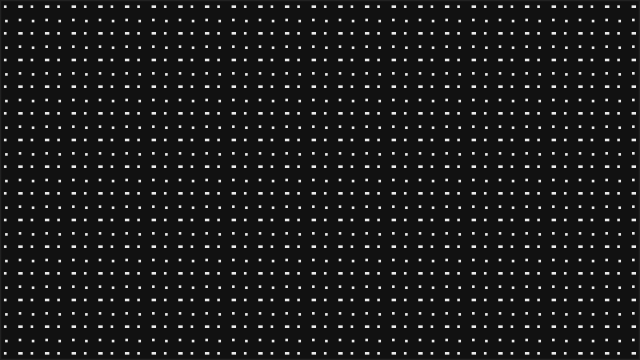
Give the GLSL for this pattern, as a WebGL 1 fragment shader.

```glsl
precision highp float;
// Near-black panel with a fine grid of pale dots and dashes, and a faint rim.

uniform vec2 u_resolution;

// Antialiased coverage of an axis-aligned box centred on the origin.
float boxCoverage(vec2 p, vec2 halfSize, float pixel) {
  vec2 cover = clamp((halfSize - abs(p)) / pixel + 0.5, 0.0, 1.0);
  return cover.x * cover.y;
}

void main() {
  // One unit is one repeat: 24 across, 13.5 down, counted from the top left.
  float pixel = 24.0 / u_resolution.x;
  vec2 size = u_resolution * pixel;
  vec2 p = vec2(gl_FragCoord.x, u_resolution.y - gl_FragCoord.y) * pixel;
  vec2 cell = fract(p);

  // Each repeat holds a dot and a dash above two slightly staggered dots.
  vec2 dot = vec2(0.049);
  float marks = boxCoverage(cell - vec2(0.197, 0.25), dot, pixel);
  marks = max(marks, boxCoverage(cell - vec2(0.768, 0.25), vec2(0.083, 0.049), pixel));
  marks = max(marks, boxCoverage(cell - vec2(0.75, 0.75), dot, pixel));
  marks = max(marks, boxCoverage(cell - vec2(0.24, 0.79), dot, pixel));

  // Thin rim around the whole panel.
  float rim = 1.0 - boxCoverage(p - 0.5 * size, 0.5 * size - 0.047, pixel);

  vec3 color = mix(vec3(0.068), vec3(0.13), rim);
  color = mix(color, vec3(0.93), marks);
  gl_FragColor = vec4(color, 1.0);
}
```
